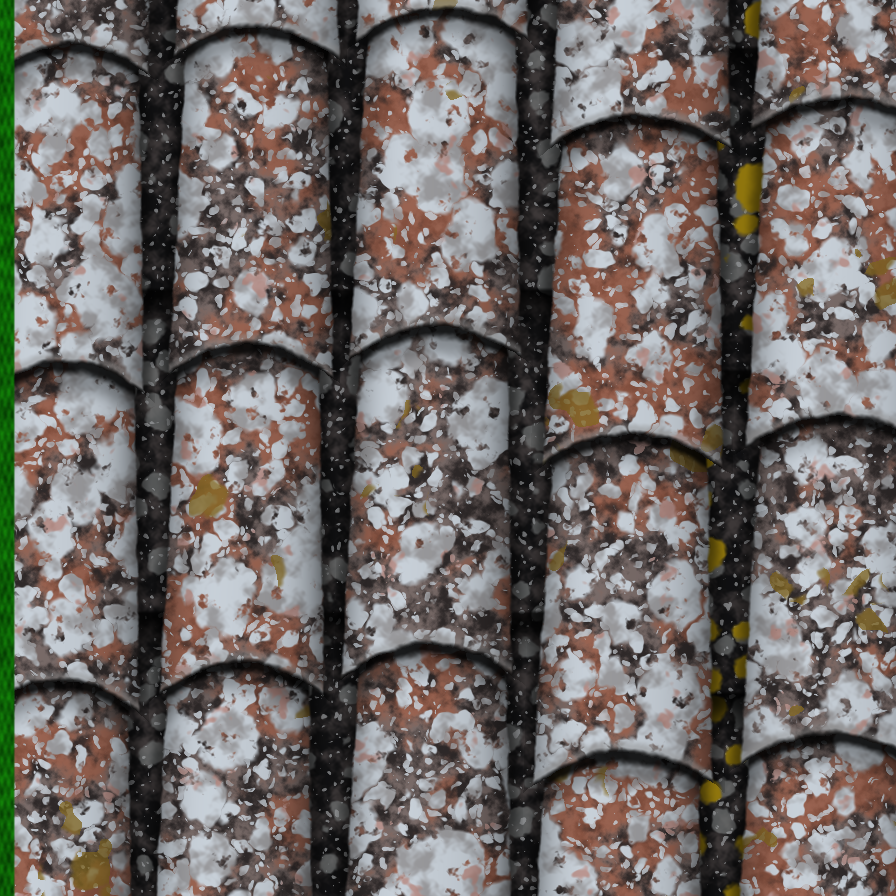
Reproduce this texture procedurally as a three.js fragment shader.

```glsl
varying vec2 vUv;

float hash(vec2 p) {
  return fract(sin(dot(p, vec2(127.1, 311.7))) * 4375.85);
}

// Layered, bent sines, roughly -1 to 1
float waves(vec2 p) {
  float sum = 0.0, amp = 0.5;
  for (int i = 0; i < 5; i++) {
    p = mat2(1.36, 1.02, -1.02, 1.36) * p + 1.7;
    sum += amp * sin(p.x + sin(p.y * 0.7 + sum * 2.0)) * cos(p.y + sin(p.x * 0.6));
    amp *= 0.65;
  }
  return sum;
}

// Cellular discs of random radius, 1 inside and 0 outside
float spots(vec2 p, float reach) {
  vec2 home = floor(p);
  float d = 1.0;
  for (int j = -1; j <= 1; j++) {
    for (int i = -1; i <= 1; i++) {
      vec2 cell = home + vec2(float(i), float(j));
      vec2 center = cell + vec2(hash(cell), hash(cell + 17.3));
      d = min(d, length(p - center) - reach * hash(cell + 41.9));
    }
  }
  return smoothstep(0.05, -0.05, d);
}

vec3 lichenColor(vec2 q) {
  vec3 pale = mix(vec3(0.56, 0.56, 0.57), vec3(0.73, 0.76, 0.79), smoothstep(-0.6, 0.25, waves(q * 38.0)));
  return mix(pale, vec3(0.66, 0.46, 0.42), 0.7 * smoothstep(0.45, 0.7, waves(q * 27.0 + 5.0)));
}

// Shaded channel between the columns
vec3 gutterColor(vec2 p, float channel, float side) {
  float right = step(2.5, channel);
  vec2 warped = p + 0.006 * vec2(waves(p * 40.0), waves(p * 40.0 + 9.0));
  vec3 color = mix(vec3(0.06, 0.06, 0.065), vec3(0.24, 0.22, 0.22), smoothstep(-0.5, 0.8, waves(p * 50.0)));
  color = mix(color, vec3(0.45, 0.46, 0.46), 0.7 * spots(warped * 24.0, 0.42));
  color = mix(color, vec3(0.6, 0.61, 0.62), 0.7 * spots(warped * 85.0, 0.25));
  color = mix(color, vec3(0.56, 0.46, 0.05), right * spots(warped * 17.0 + 4.0, 0.5));
  float lap = fract((p.y - 0.32 + 0.09 * right) / 0.36);
  color *= 1.0 - 0.75 * smoothstep(0.85, 0.98, lap) * smoothstep(1.0, 0.985, lap);
  return color * (0.55 + 0.45 * smoothstep(0.0, 0.02, side));
}

vec3 tileColor(vec2 p, vec2 tile, float u, float t) {
  float lot = hash(tile + 3.1);
  vec2 q = p + tile * vec2(3.7, 5.3);

  // Weathered clay
  float mottle = waves(q * 48.0) + 0.5 * waves(q * 120.0);
  vec3 color = mix(vec3(0.17, 0.15, 0.15), vec3(0.44, 0.39, 0.38), smoothstep(-0.7, 0.6, mottle));
  float rust = smoothstep(-0.1, 0.6, waves(q * 15.0) + 0.8 * lot - 0.4 + 0.3 * mottle);
  color = mix(color, vec3(0.61, 0.35, 0.26), 0.7 * rust);

  // Lichen, from broad crusts to specks
  vec2 warped = q + 0.011 * vec2(waves(q * 28.0), waves(q * 28.0 + 9.0));
  float growth = 0.42 + 0.28 * hash(tile + 8.7) + 0.2 * exp(-pow(tile.x - 2.0, 2.0) * 2.0);
  float lichen = spots(warped * vec2(17.0, 14.0), growth);
  lichen = max(lichen, spots(warped * 36.0 + 3.0, 0.48));
  lichen = max(lichen, 0.85 * spots(warped * 80.0, 0.4));
  lichen *= smoothstep(-0.75, -0.35, waves(q * 60.0 + 2.0));
  color = mix(color, lichenColor(q), lichen);
  color = mix(color, vec3(0.48, 0.38, 0.12), 0.75 * spots(warped * 15.0 + 7.0, 0.5) * step(0.5, waves(q * 9.0)));

  // Rounded barrel, worn lip, shadow below the tile above
  color *= 1.05 - 0.42 * pow(min(abs(u), 1.0), 4.0) - 0.08 * u;
  color = mix(color, vec3(0.55, 0.55, 0.55), 0.45 * smoothstep(0.045, 0.02, t));
  color *= 1.0 - 0.3 * smoothstep(0.87, 0.96, t);
  return color * mix(0.18, 1.0, smoothstep(0.0, 0.018, t) * smoothstep(0.985, 0.955, t));
}

void main() {
  vec2 p = vUv;
  float ragged = waves(p * 42.0);

  // Leaning columns, with rows staggered by column
  float x = p.x + 0.022 * (1.0 - p.y) + 0.018 * sin(3.65 * (p.x - 0.08));
  float c = (x - 0.081) / 0.216;
  float column = floor(c + 0.5);
  float across = (c - column) * 0.216;
  float seam = 0.24 + 0.02 * column - 0.14 * step(2.5, column);
  float bow = 0.03 * pow(abs(across) / 0.088, 2.0);
  float climb = (p.y - seam + bow + 0.003 * ragged) / 0.355;
  vec2 tile = vec2(column, floor(climb));
  float t = fract(climb);

  // Each tile flares toward its lower lip
  across += 0.008 * (hash(tile + 5.5) - 0.5);
  float halfWidth = mix(0.096, 0.083, t);
  float side = abs(across) - halfWidth + 0.002 * ragged;
  vec3 color = gutterColor(p, floor(c), side);
  color = mix(color, tileColor(p, tile, across / halfWidth, t), smoothstep(0.002, -0.002, side));

  // Green strip along the left edge
  float weave = 0.5 + 0.3 * sin(p.x * 800.0) * sin(p.y * 260.0) + 0.4 * waves(p * 70.0);
  vec3 green = mix(vec3(0.02, 0.24, 0.01), vec3(0.07, 0.5, 0.03), clamp(weave, 0.0, 1.0));
  color = mix(green, color, smoothstep(0.0145, 0.0175, p.x));

  gl_FragColor = vec4(color, 1.0);
}
```
